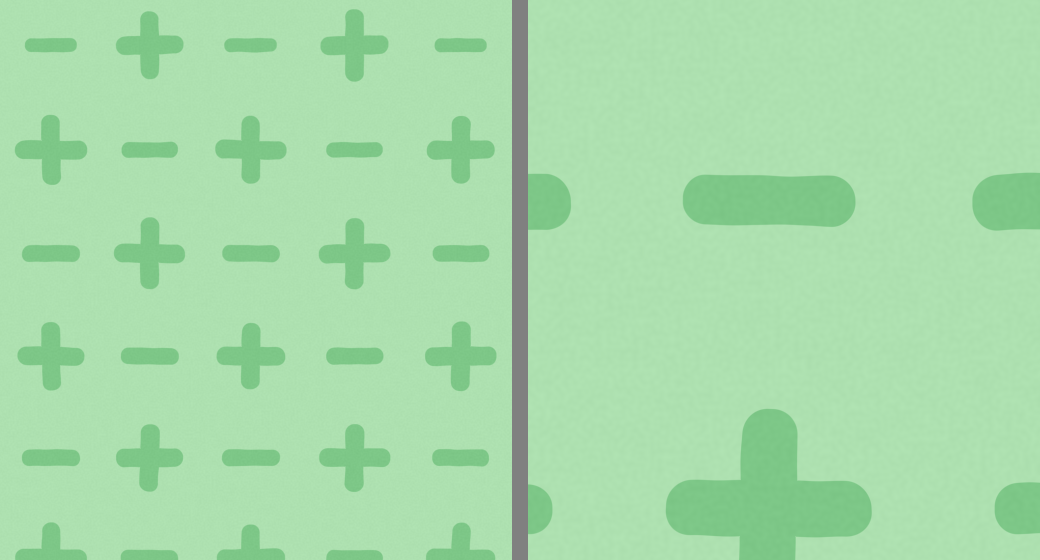
Left, the full canvas; right, a detail of the centre.
Give the GLSL for this pattern, as a Shadertoy shader.

```glsl
// Alternating hand-cut plus and minus signs in soft green with a fine paper grain.

const vec3 PAPER = vec3(0.68, 0.88, 0.69);
const vec3 INK = vec3(0.49, 0.78, 0.53);
const int COLUMNS = 5;
const int ROWS = 6;

vec2 hash22(vec2 p) {
    vec3 q = fract(p.xyx * vec3(0.1031, 0.1030, 0.0973));
    q += dot(q, q.yzx + 33.33);
    return fract((q.xx + q.yz) * q.zy);
}

// Gradient noise, roughly -0.7 to 0.7
float cornerRamp(vec2 cell, vec2 corner, vec2 f) {
    float angle = 6.2832 * hash22(cell + corner).x;
    return dot(vec2(cos(angle), sin(angle)), f - corner);
}

float gradientNoise(vec2 p) {
    vec2 cell = floor(p), f = p - cell;
    vec2 u = f * f * f * (f * (f * 6.0 - 15.0) + 10.0);
    float low = mix(cornerRamp(cell, vec2(0, 0), f), cornerRamp(cell, vec2(1, 0), f), u.x);
    float high = mix(cornerRamp(cell, vec2(0, 1), f), cornerRamp(cell, vec2(1, 1), f), u.x);
    return mix(low, high, u.y);
}

mat2 rotation(float angle) {
    float c = cos(angle), s = sin(angle);
    return mat2(c, -s, s, c);
}

// Horizontal bar with nearly round ends
float barDistance(vec2 p, vec2 halfSize) {
    float radius = 0.92 * halfSize.y;
    vec2 q = abs(p) - halfSize + radius;
    return length(max(q, 0.0)) + min(max(q.x, q.y), 0.0) - radius;
}

float plusDistance(vec2 p, vec2 reach, float armRadius, vec2 tilt) {
    float across = barDistance(rotation(tilt.x) * p, vec2(reach.x, armRadius));
    float upright = barDistance((rotation(tilt.y) * p).yx, vec2(reach.y, armRadius));
    return min(across, upright);
}

// Centres drift slightly away from an even grid; y runs downward
vec2 signCentre(vec2 id) {
    return vec2(0.0911, 0.0807) + id * vec2(0.1738, 0.1878)
         + id * id * vec2(0.00228, -0.0009);
}

float signDistance(vec2 p, vec2 id) {
    vec2 q = p - signCentre(id);
    vec2 tilt = (hash22(id + 7.3) - 0.5) * 0.05;
    if (mod(id.x + id.y, 2.0) > 0.5) {
        vec2 reach = mix(vec2(0.0590), vec2(0.0652), hash22(id + 2.7));
        return plusDistance(q, reach, 0.0166, tilt);
    }
    // Minus signs thicken over the first rows
    float growth = min(id.y, 2.0);
    vec2 halfSize = vec2(0.0477, 0.0124) + growth * vec2(0.0018, 0.0012);
    halfSize.x += (hash22(id).x - 0.5) * 0.002;
    return barDistance(rotation(tilt.x * 0.5) * q, halfSize);
}

float patternDistance(vec2 p) {
    float d = 1.0;
    for (int row = 0; row < ROWS; row++)
        for (int column = 0; column < COLUMNS; column++)
            d = min(d, signDistance(p, vec2(column, row)));
    return d;
}

void mainImage(out vec4 fragColor, in vec2 fragCoord) {
    vec2 p = vec2(fragCoord.x, iResolution.y - fragCoord.y) / iResolution.y;
    float edge = 0.8 / iResolution.y;

    // Uneven hand-cut outline
    float wobble = 0.0018 * gradientNoise(p * 34.0 + 5.0);
    float coverage = 1.0 - smoothstep(-edge, edge, patternDistance(p) + wobble);
    vec3 color = mix(PAPER, INK, coverage);

    // Fine grain over faint mottling
    float grain = 0.016 * gradientNoise(p * 270.0) + 0.006 * gradientNoise(p * 60.0);
    fragColor = vec4(color + grain, 1.0);
}
```
